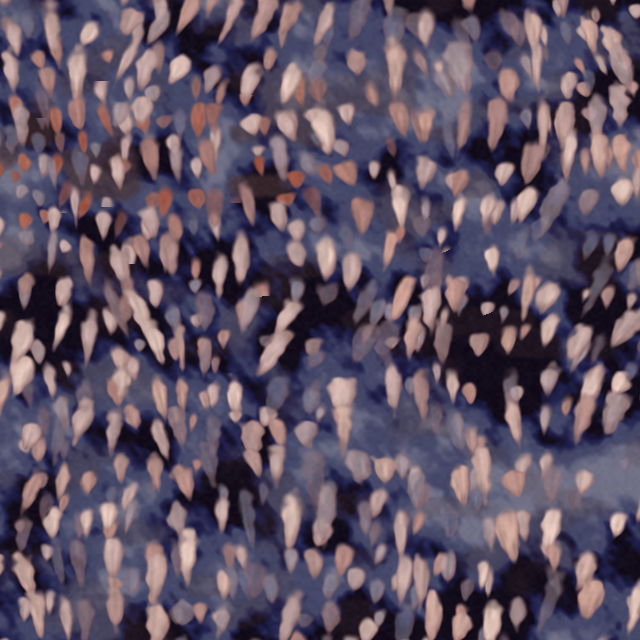
Give the GLSL for this texture, as a Shadertoy shader.

```glsl
const vec3 DARK  = vec3(0.07, 0.045, 0.10);
const vec3 NAVY  = vec3(0.12, 0.12, 0.29);
const vec3 SLATE = vec3(0.27, 0.28, 0.41);
const vec3 GREY  = vec3(0.44, 0.44, 0.53);
const vec3 BROWN = vec3(0.53, 0.37, 0.37);
const vec3 PINK  = vec3(0.75, 0.64, 0.63);
const vec3 CREAM = vec3(0.86, 0.75, 0.71);
const vec3 RUST  = vec3(0.62, 0.30, 0.22);

const vec2  BIG_CELLS   = vec2(19.0, 14.0);
const vec2  SMALL_CELLS = vec2(27.0, 23.0);
const vec2  BIG_SIZE    = vec2(0.0125, 0.029);
const vec2  SMALL_SIZE  = vec2(0.009, 0.016);
const float BIG_SHARE   = 0.88;
const float SMALL_SHARE = 0.42;
const float EDGE        = 0.0032;
const float WARM_HEIGHT = 0.73;
const float WARM_WIDTH  = 0.12;

float hash(vec2 p) {
    return fract(sin(dot(p, vec2(127.1, 311.7))) * 43758.5453);
}

float noise(vec2 p) {
    vec2 i = floor(p), f = fract(p);
    f = f * f * (3.0 - 2.0 * f);
    return mix(mix(hash(i), hash(i + vec2(1, 0)), f.x),
               mix(hash(i + vec2(0, 1)), hash(i + vec2(1, 1)), f.x), f.y);
}

float fbm(vec2 p) {
    float sum = 0.0, amp = 0.5;
    for (int i = 0; i < 4; i++) {
        sum += amp * noise(p);
        p = p * 2.03 + 17.3;
        amp *= 0.5;
    }
    return sum / 0.9375;
}

mat2 rotation(float a) {
    return mat2(cos(a), sin(a), -sin(a), cos(a));
}

// Blue ground: dark hollows between streaky slate threads
vec3 ground(vec2 p) {
    vec2 q = rotation(0.25) * p;
    float level = 0.66 * fbm(q * vec2(13.0, 14.0)) + 0.34 * noise(p * vec2(3.0, 8.0) + 5.0);
    level += 0.10 * (noise(rotation(-0.6) * p * vec2(95.0, 32.0)) - 0.5);
    vec3 col = mix(DARK, NAVY, smoothstep(0.43, 0.51, level));
    col = mix(col, SLATE, smoothstep(0.49, 0.58, level));
    return mix(col, GREY, smoothstep(0.61, 0.76, level));
}

// Tone of one grain: cool grey, brown, pink or cream
vec3 grainTone(float pick, float warmth) {
    vec3 col = mix(GREY, PINK, smoothstep(0.10, 0.45, pick));
    col = mix(col, CREAM, smoothstep(0.60, 1.0, pick));
    return mix(col, mix(BROWN, RUST, fract(pick * 7.0)), warmth * step(fract(pick * 13.0), 0.4));
}

// Scattered upright tapered grains laid over the ground
vec3 grains(vec3 col, vec2 p, vec2 cells, vec2 size, float share, float light, float warmth) {
    vec2 home = floor(p * cells);
    for (int j = 1; j >= -1; j--)
    for (int i = -1; i <= 1; i++) {
        vec2 id = home + vec2(i, j);
        if (hash(id + cells) > share) continue;
        vec2 jitter = vec2(hash(id + 3.1), hash(id + 8.7)) - 0.5;
        vec2 center = (id + 0.5 + 0.55 * jitter) / cells;
        float tilt = 0.9 * (noise(center * 4.0 + 9.0) - 0.42) + 0.35 * (hash(id + 21.3) - 0.5);
        vec2 q = rotation(tilt) * (p - center);
        vec2 radius = size * vec2(mix(0.7, 1.35, hash(id + 31.9)), mix(0.6, 1.5, hash(id + 47.2)));

        // Narrower foot and ragged outline
        q.x /= 1.0 + 0.4 * clamp(q.y / radius.y, -1.0, 1.0);
        float d = length(q / radius) + 0.45 * (noise(p * 75.0 + id) - 0.5);
        float soft = EDGE / radius.x;
        float cover = 1.0 - smoothstep(1.0 - soft, 1.0 + soft, d);

        // Brown shade on the lower right, faint streaks inside
        float pick = hash(id + 63.4);
        vec3 tone = grainTone(pick * light + 0.25 * (light - 0.6), warmth);
        float shade = smoothstep(0.35, 1.25, d + 0.4 * dot(q / radius, vec2(0.5, -0.6)));
        tone = mix(tone, BROWN, 0.65 * shade);
        tone *= 0.90 + 0.20 * noise(q * vec2(170.0, 45.0) + id);
        float opacity = mix(0.65, 1.0, smoothstep(0.1, 0.4, pick));
        col = mix(col, tone, cover * opacity);
    }
    return col;
}

void mainImage(out vec4 fragColor, in vec2 fragCoord) {
    vec2 uv = fragCoord / iResolution.y;

    // Wavy rows
    vec2 p = uv + 0.045 * (vec2(noise(uv * 5.0), noise(uv * 4.0 + 31.0)) - 0.5);

    // Warm, busy band across the upper left
    float band = (uv.y - WARM_HEIGHT) / WARM_WIDTH;
    float warmth = exp(-band * band) * smoothstep(0.9, 0.35, uv.x);
    float stain = smoothstep(0.55, 0.75, noise(uv * vec2(16.0, 24.0) + 70.0));

    vec3 col = ground(uv);
    col = mix(col, BROWN * 0.55, stain * (0.22 + 0.45 * warmth));
    col = grains(col, p + 0.37, SMALL_CELLS, SMALL_SIZE, SMALL_SHARE + 0.35 * warmth, 0.65, 0.35 + 0.65 * warmth);
    col = grains(col, p, BIG_CELLS, BIG_SIZE * (1.0 - 0.2 * warmth), BIG_SHARE, 1.0, 0.25 + 0.5 * warmth);

    // Fine mottling
    col += 0.03 * (noise(uv * 190.0) - 0.5);
    fragColor = vec4(clamp(col, 0.0, 1.0), 1.0);
}
```
